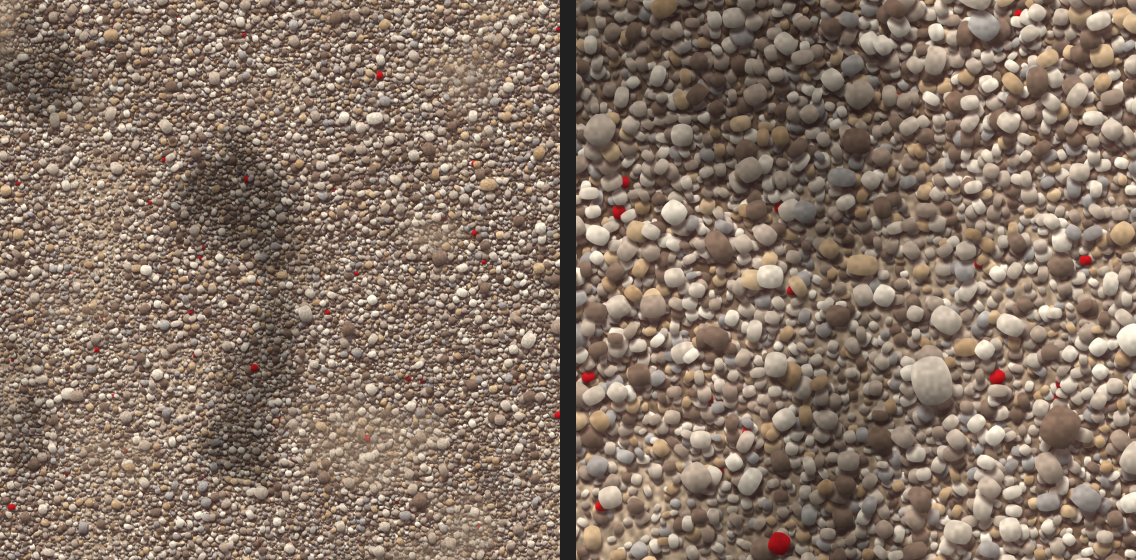
Left, the full canvas; right, a detail of the centre.
A WebGL 2 fragment shader for this texture:

```glsl
#version 300 es
precision highp float;

uniform vec2 u_resolution;
out vec4 outColor;

// Grain sizes, in canvas heights
const int LAYERS = 5;
const float FINEST_CELL = 0.0062;
const float CELL_GROWTH = 1.42;
const float COVER_FALLOFF = 0.27;
const float RED_SHARE = 0.003;

// Light and large-scale relief
const vec2 LIGHT = vec2(-0.25, 0.97);
const float SHADOW_REACH = 0.28;
const float SHADOW_STRENGTH = 0.72;
const float PATCH_FREQ = 6.0;
const float RELIEF_FREQ = 4.5;

// Colours
const vec3 SHADOW = vec3(0.22, 0.15, 0.14);
const vec3 GAP = vec3(0.43, 0.33, 0.26);
const vec3 SAND = vec3(0.69, 0.60, 0.50);
const vec3 TAUPE = vec3(0.63, 0.54, 0.47);
const vec3 CREAM = vec3(0.92, 0.87, 0.79);
const vec3 UMBER = vec3(0.46, 0.36, 0.30);
const vec3 OCHRE = vec3(0.74, 0.58, 0.39);
const vec3 SLATE = vec3(0.60, 0.58, 0.57);
const vec3 RED = vec3(0.74, 0.10, 0.12);

// Integer hash giving three values from 0 to 1
vec3 hash3(vec2 cell, float seed) {
    uvec3 v = uvec3(ivec3(vec3(cell, seed))) * 1664525u + 1013904223u;
    v.x += v.y * v.z; v.y += v.z * v.x; v.z += v.x * v.y;
    v ^= v >> 16u;
    v.x += v.y * v.z; v.y += v.z * v.x; v.z += v.x * v.y;
    return vec3(v >> 8u) / 16777216.0;
}

float noise(vec2 p, float seed) {
    vec2 c = floor(p), f = fract(p);
    f = f * f * (3.0 - 2.0 * f);
    float low = mix(hash3(c, seed).x, hash3(c + vec2(1, 0), seed).x, f.x);
    float high = mix(hash3(c + vec2(0, 1), seed).x, hash3(c + 1.0, seed).x, f.x);
    return mix(low, high, f.y);
}

float fbm(vec2 p, float seed) {
    float sum = 0.0, gain = 0.5;
    for (int i = 0; i < 4; i++) {
        sum += gain * noise(p, seed + float(i));
        p = p * 2.03 + 7.3;
        gain *= 0.5;
    }
    return sum / 0.9375;
}

// Signed distance to a rounded, slightly boxy pebble
float pebble(vec2 q, vec2 axis, float radius, float aspect) {
    vec2 e = vec2(dot(q, axis), dot(q, vec2(-axis.y, axis.x)) / aspect);
    float box = max(abs(e.x), abs(e.y));
    return (mix(length(e), box, 0.35) - radius) * aspect;
}

vec3 stoneColor(vec3 h) {
    vec3 c = mix(TAUPE, CREAM, h.x);
    c = mix(c, UMBER, step(0.85, h.y) * 0.85);
    c = mix(c, OCHRE, step(h.y, 0.12) * 0.6);
    c = mix(c, SLATE, step(0.12, h.y) * step(h.y, 0.22) * 0.7);
    return h.z < RED_SHARE ? RED : c;
}

// Paints one size of pebbles with their shadows over the ground
vec3 addPebbles(vec3 color, vec2 p, float cellSize, float cover, float seed) {
    vec2 g = p / cellSize;
    float edge = 0.75 / (u_resolution.y * cellSize);
    for (int j = -1; j <= 1; j++) {
        for (int i = -1; i <= 1; i++) {
            vec2 id = floor(g) + vec2(i, j);
            vec3 place = hash3(id, seed), form = hash3(id, seed + 1.0);
            float coarse = noise(id * cellSize * PATCH_FREQ, 90.0);
            if (form.z > cover * mix(0.45, 1.7, coarse)) continue;

            vec2 q = g - id - 0.5 - (place.xy - 0.5) * 0.8;
            float angle = place.z * 6.2832;
            vec2 axis = vec2(cos(angle), sin(angle));
            float aspect = mix(0.6, 1.0, form.x);
            float radius = mix(0.38, 0.6, form.y);

            float shadowDist = pebble(q + LIGHT * SHADOW_REACH, axis, radius, aspect);
            float shade = 1.0 - smoothstep(-0.12, 0.06 + edge, shadowDist);
            color = mix(color, SHADOW, shade * SHADOW_STRENGTH);

            float bodyDist = pebble(q, axis, radius, aspect);
            float lit = clamp(0.94 + 0.44 * dot(q, LIGHT) / radius, 0.45, 1.12);
            vec3 stone = stoneColor(hash3(id, seed + 2.0)) * lit;
            color = mix(color, stone, 1.0 - smoothstep(-edge, edge, bodyDist));
        }
    }
    return color;
}

void main() {
    vec2 p = gl_FragCoord.xy / u_resolution.y;

    // Sandy ground, darker where coarse gravel leaves gaps
    float sandy = 1.0 - smoothstep(0.25, 0.7, noise(p * PATCH_FREQ, 90.0));
    vec3 color = mix(GAP, SAND, sandy) * mix(0.75, 1.2, noise(p * 330.0, 40.0));

    // Pebbles from fine to coarse
    for (int k = 0; k < LAYERS; k++) {
        float n = float(k);
        float cover = exp(-COVER_FALLOFF * n * n);
        float cellSize = FINEST_CELL * pow(CELL_GROWTH, n);
        color = addPebbles(color, p, cellSize, cover, 100.0 + 10.0 * n);
    }

    // Dust, soft hollows and surface grain
    float dust = smoothstep(0.55, 0.75, fbm(p * 5.0, 60.0));
    color = mix(color, SAND * mix(0.8, 1.15, noise(p * 260.0, 50.0)), 0.4 * dust);
    color *= mix(0.66, 1.04, smoothstep(0.24, 0.46, fbm(p * RELIEF_FREQ, 70.0)));
    color *= mix(0.92, 1.1, noise(p * 400.0, 80.0));
    outColor = vec4(clamp(color, 0.0, 1.0), 1.0);
}
```
